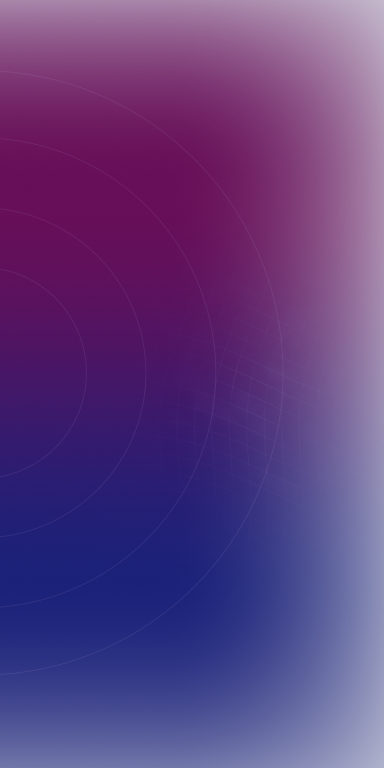
Give the GLSL for this background, as a Shadertoy shader.

```glsl
float hash(vec2 p) {
    return fract(sin(dot(p, vec2(127.1, 311.7))) * 43758.55);
}

float noise(vec2 p) {
    vec2 cell = floor(p), f = fract(p);
    f = f * f * (3.0 - 2.0 * f);
    return mix(mix(hash(cell), hash(cell + vec2(1, 0)), f.x),
               mix(hash(cell + vec2(0, 1)), hash(cell + vec2(1, 1)), f.x), f.y);
}

// Quadratic ramp from 0 at start to 1 at end
float haze(float start, float end, float x) {
    float t = clamp((x - start) / (end - start), 0.0, 1.0);
    return t * t;
}

float stroke(float dist, float halfWidth, float pixel) {
    return 1.0 - smoothstep(halfWidth - 0.5 * pixel, halfWidth + 0.7 * pixel, abs(dist));
}

// Faint woven mesh, bent and broken up by noise
float mesh(vec2 p, float pixel) {
    vec2 bent = p + vec2(0.03 * sin(p.y * 8.0), 0.02 * sin(p.x * 9.0));
    bent += vec2(-0.16 * p.y, 0.30 * p.x);
    vec2 grid = bent * 22.0;
    vec2 dist = abs(fract(grid) - 0.5) / 22.0;
    float threads = stroke(dist.x, 0.0012, pixel) * noise(grid * vec2(1.0, 0.5))
                  + stroke(dist.y, 0.0012, pixel) * noise(grid * vec2(0.5, 1.0) + 7.0);
    float patches = smoothstep(0.55, 0.95, noise(grid * 0.8 + 3.0));
    vec2 spread = (p - vec2(0.66, 0.95)) / vec2(0.23, 0.32);
    return (threads + 0.35 * patches) * exp(-dot(spread, spread) * 1.3);
}

void mainImage(out vec4 fragColor, in vec2 fragCoord) {
    vec2 uv = fragCoord / iResolution.xy;
    vec2 p = vec2(uv.x, uv.y * 2.0);
    float pixel = 1.0 / iResolution.x;

    // Blue below, magenta above
    vec3 blue = vec3(0.105, 0.130, 0.475);
    vec3 magenta = vec3(0.405, 0.058, 0.345);
    vec3 color = mix(blue, magenta, smoothstep(0.22, 0.75, uv.y));

    // Mesh and concentric rings
    color = mix(color, vec3(0.42, 0.32, 0.62), 0.21 * mesh(p, pixel));
    float radius = length(p - vec2(-0.05, 1.029));
    vec4 ringRadii = vec4(0.275, 0.430, 0.612, 0.787);
    float rings = 0.0;
    for (int i = 0; i < 4; i++) {
        rings += stroke(radius - ringRadii[i], 0.001, pixel);
    }
    color = mix(color, vec3(0.60, 0.48, 0.72), 0.15 * rings);

    // Pale haze from the top, bottom and right edges
    float top = 0.60 * haze(0.760, 1.0, uv.y);
    float bottom = 0.47 * haze(0.255, 0.0, uv.y);
    float right = 0.63 * haze(0.42, 1.0, uv.x);
    float clear = (1.0 - top) * (1.0 - bottom) * (1.0 - right);
    color = mix(vec3(0.83, 0.84, 0.88), color, clear);

    // Fine dither keeps the gradients smooth
    color += (hash(fragCoord) - 0.5) / 255.0;
    fragColor = vec4(color, 1.0);
}
```
